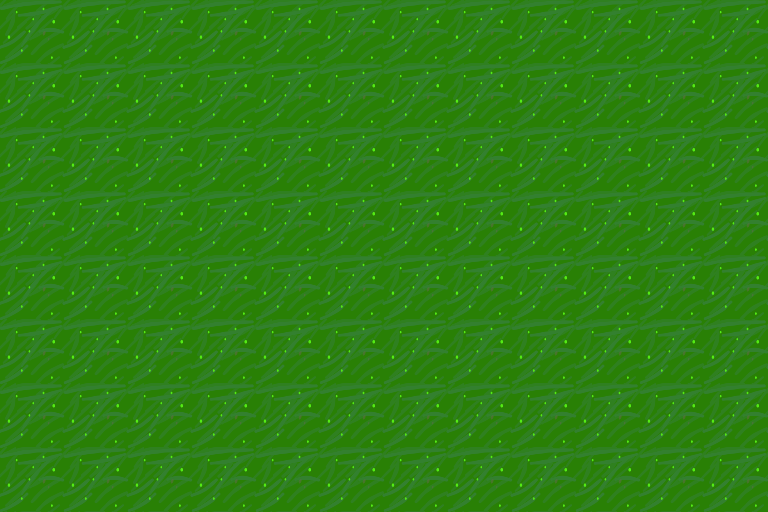
Give the GLSL for this pattern, as a Shadertoy shader.

```glsl
const vec2 TILES = vec2(12.0, 8.0);
const vec3 GRASS = vec3(0.16, 0.50, 0.02);
const vec3 BLADE = vec3(0.20, 0.50, 0.185);
const vec3 DOT = vec3(0.33, 0.92, 0.08);
const vec3 FLECK = vec3(0.36, 0.43, 0.26);
const float BLADE_WIDTH = 0.031;   // half width, in tiles
const float FINE_WIDTH = 0.021;
const float BEND = 0.028;
const float PALE = 0.65;           // strength of the fainter blades
const float WEAR = 0.10;
const float NOISE_PERIOD = 7.0;    // noise cells per tile
const float PI = 3.14159;
const int BLADES = 12;
const int FINE_BLADES = 11;
const int DOTS = 8;

// Main blades: start and end inside one tile
const vec4 BLADE_ENDS[BLADES] = vec4[BLADES](
    vec4(0.02, 0.87, 0.94, 0.97), vec4(0.08, 0.91, 0.62, 0.99),
    vec4(0.30, 0.76, 0.95, 0.90), vec4(0.10, 0.10, 0.60, 0.62),
    vec4(0.34, 0.28, 0.80, 0.84), vec4(0.50, 0.16, 0.92, 0.50),
    vec4(0.00, 0.26, 0.38, 0.50), vec4(0.10, 0.46, 0.22, 0.82),
    vec4(0.62, 0.51, 0.98, 0.50), vec4(0.58, 0.02, 0.98, 0.30),
    vec4(0.02, 0.02, 0.42, 0.28), vec4(0.42, 0.56, 0.66, 0.86));

// Dots: centre and radius
const vec3 DOT_SHAPES[DOTS] = vec3[DOTS](
    vec3(0.26, 0.81, 0.015), vec3(0.68, 0.86, 0.016),
    vec3(0.52, 0.70, 0.014), vec3(0.84, 0.66, 0.023),
    vec3(0.46, 0.51, 0.015), vec3(0.14, 0.42, 0.022),
    vec3(0.34, 0.21, 0.016), vec3(0.81, 0.10, 0.016));

vec2 hash2(vec2 p) {
    vec2 q = vec2(dot(p, vec2(127.1, 311.7)), dot(p, vec2(269.5, 183.3)));
    return fract(sin(q) * 43758.5);
}

float cornerGradient(vec2 cell, vec2 corner, vec2 f) {
    float angle = 2.0 * PI * hash2(mod(cell + corner, NOISE_PERIOD)).x;
    return dot(vec2(cos(angle), sin(angle)), f - corner);
}

// Gradient noise that wraps at the tile edges
float wrappedNoise(vec2 tile) {
    vec2 p = tile * NOISE_PERIOD;
    vec2 cell = floor(p), f = fract(p);
    vec2 u = f * f * f * (f * (f * 6.0 - 15.0) + 10.0);
    return mix(
        mix(cornerGradient(cell, vec2(0, 0), f), cornerGradient(cell, vec2(1, 0), f), u.x),
        mix(cornerGradient(cell, vec2(0, 1), f), cornerGradient(cell, vec2(1, 1), f), u.x), u.y);
}

// Offset from a centre to its nearest wrapped copy
vec2 wrapOffset(vec2 p, vec2 centre) {
    vec2 d = p - centre;
    return d - floor(d + 0.5);
}

float coverage(float dist, float aa) {
    return 1.0 - smoothstep(-0.5 * aa, 0.5 * aa, dist);
}

// Signed distance to a bowed blade with slightly narrowed ends
float bladeDistance(vec2 p, vec2 a, vec2 b, float bend, float width) {
    vec2 axis = b - a;
    vec2 q = wrapOffset(p, 0.5 * (a + b)) + 0.5 * axis;
    float t = clamp(dot(q, axis) / dot(axis, axis), 0.0, 1.0);
    float bow = sin(PI * t);
    vec2 side = normalize(vec2(-axis.y, axis.x));
    return length(q - axis * t - side * bend * bow) - width * (0.75 + 0.25 * bow);
}

void mainImage(out vec4 fragColor, in vec2 fragCoord) {
    vec2 p = fract(fragCoord / iResolution.xy * TILES);
    float aa = TILES.y / iResolution.y;
    float grain = wrappedNoise(p);
    float ink = 0.0;

    // Broad blades, alternately strong and pale
    for (int i = 0; i < BLADES; i++) {
        vec4 ends = BLADE_ENDS[i];
        float odd = float(i % 2);
        float bend = BEND * (1.0 - 2.0 * float((i / 2) % 2));
        float d = bladeDistance(p, ends.xy, ends.zw, bend, BLADE_WIDTH);
        ink = max(ink, coverage(d + 0.01 * grain, aa) * mix(1.0, PALE, odd));
    }

    // Fine blades between them
    for (int i = 0; i < FINE_BLADES; i++) {
        vec2 centre = hash2(vec2(float(i), 3.0));
        vec2 shape = hash2(vec2(float(i), 8.0));
        float angle = mix(0.40, 0.95, shape.x);
        vec2 reach = mix(0.12, 0.24, shape.y) * vec2(cos(angle), sin(angle));
        float d = bladeDistance(p, centre - reach, centre + reach, BEND * (shape.x - 0.5), FINE_WIDTH);
        ink = max(ink, PALE * coverage(d, aa));
    }
    ink *= 1.0 - WEAR * max(grain, 0.0);
    vec3 color = mix(GRASS, BLADE, ink);

    // Two dull flecks
    for (int i = 0; i < 2; i++) {
        vec2 q = wrapOffset(p, vec2(0.69, 0.48) + float(i) * vec2(0.07, -0.09));
        float d = length(vec2(q.x - 0.3 * q.y, 0.6 * q.y)) - mix(0.020, 0.011, float(i));
        color = mix(color, FLECK, 0.6 * coverage(d, aa));
    }

    // Bright dots, a little taller than wide
    for (int i = 0; i < DOTS; i++) {
        vec2 q = wrapOffset(p, DOT_SHAPES[i].xy);
        float d = length(q * vec2(1.1, 0.85)) - DOT_SHAPES[i].z;
        color = mix(color, DOT, coverage(d, aa));
    }
    fragColor = vec4(color, 1.0);
}
```
